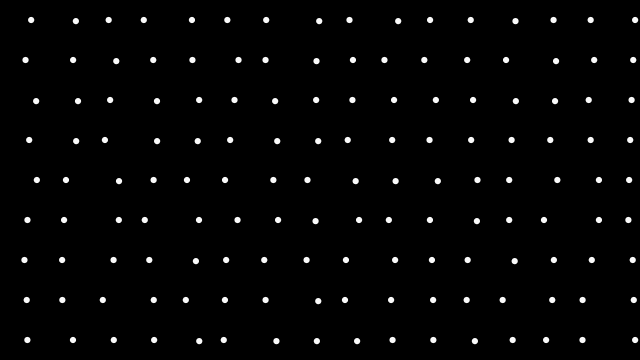
This pattern is drawn by a Shadertoy shader. Its source:

```glsl
// Rows of small white dots on black, each dot shifted sideways at random in its cell.
#define ROWS 9.0
#define RADIUS 0.077
#define SHIFT_MIN 0.545
#define SHIFT_RANGE 0.445
#define SHIFT_SKEW 0.75
#define DIP 0.028
#define DIP_START 0.72
#define DIP_CHANCE 0.6
#define DOT_COLOR vec3(0.98)
#define BACKGROUND vec3(0.0)

// Two independent random values in 0..1 for a cell.
vec2 hash22(vec2 cell) {
    vec3 p = fract(cell.xyx * vec3(0.1031, 0.1030, 0.0973));
    p += dot(p, p.yzx + 33.33);
    return fract((p.xx + p.yz) * p.zy);
}

// Dot centre inside its cell; some of the far-shifted dots sit slightly lower.
vec2 dotCenter(vec2 cell) {
    vec2 rnd = hash22(cell + 7.0);
    float shift = pow(rnd.x, SHIFT_SKEW);
    float dip = DIP * step(DIP_START, shift) * step(rnd.y, DIP_CHANCE);
    return vec2(SHIFT_MIN + SHIFT_RANGE * shift, 0.5 - dip);
}

void mainImage(out vec4 fragColor, in vec2 fragCoord) {
    float pixel = ROWS / iResolution.y;
    vec2 p = fragCoord * pixel;
    vec2 cell = floor(p);

    // A dot may cross into the next cell, so test the left neighbour too.
    float dist = 1.0;
    for (int i = 0; i < 2; i++) {
        vec2 id = cell - vec2(float(i), 0.0);
        if (id.x >= 0.0) dist = min(dist, length(p - id - dotCenter(id)) - RADIUS);
    }

    // Edge smoothing about one pixel wide.
    float coverage = clamp(0.5 - dist / pixel, 0.0, 1.0);
    fragColor = vec4(mix(BACKGROUND, DOT_COLOR, coverage), 1.0);
}
```
